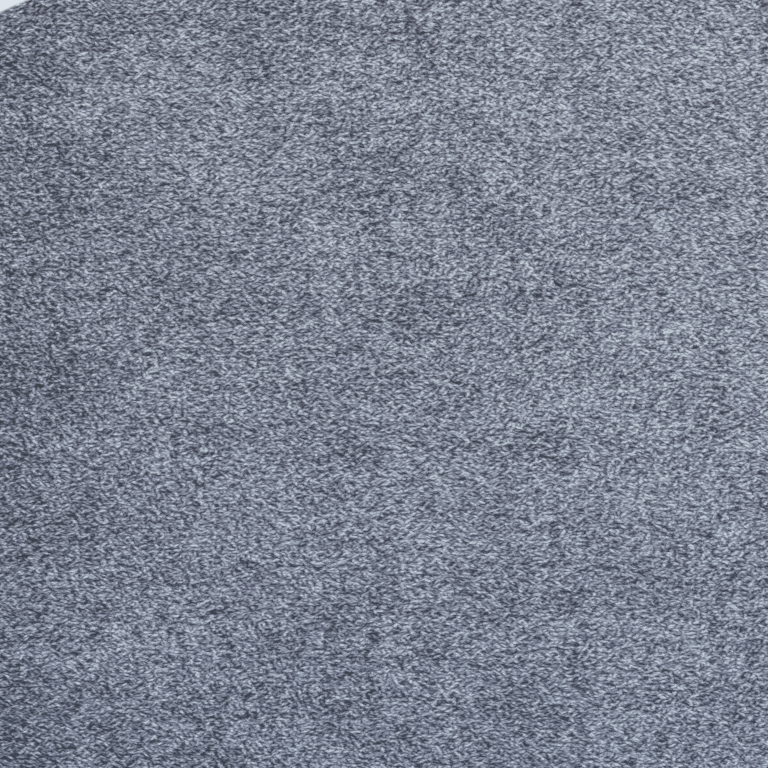
This texture is drawn by a Shadertoy shader. Its source:

```glsl
// Blue-grey heathered upholstery cloth with fine slanted stitches and soft streaks.

const vec3 SHADOW_YARN = vec3(0.285, 0.305, 0.355);
const vec3 LIGHT_YARN = vec3(0.695, 0.735, 0.778);
const vec3 MID_TINT = vec3(0.0, -0.004, 0.014);
const vec3 BACKDROP = vec3(0.86, 0.89, 0.92);
const vec2 STITCH_COUNT = vec2(148.0, 190.0);
const vec2 FIBRE_COUNT = vec2(215.0, 300.0);

vec3 hash3(vec2 cell) {
    vec3 q = fract(cell.xyx * vec3(0.1031, 0.1030, 0.0973));
    q += dot(q, q.yxz + 33.33);
    return fract((q.xxy + q.yzz) * q.zyx);
}

// Cellular noise blended across neighbours: soft patches centred on zero.
float softCells(vec2 p) {
    vec2 base = floor(p);
    float total = 0.0, weightSum = 0.0;
    for (int y = -1; y <= 1; y++)
    for (int x = -1; x <= 1; x++) {
        vec2 cell = base + vec2(x, y);
        vec3 rnd = hash3(cell);
        vec2 offset = p - cell - 0.2 - 0.6 * rnd.xy;
        float weight = exp(-5.0 * dot(offset, offset));
        total += weight * rnd.z;
        weightSum += weight;
    }
    return total / weightSum - 0.5;
}

// Cellular noise with elongated, tilted cells: x = distance to core, y = yarn tone.
vec2 yarnCells(vec2 p, float jitter, float tilt) {
    vec2 base = floor(p);
    vec2 nearest = vec2(9.0, 0.0);
    for (int y = -1; y <= 1; y++)
    for (int x = -1; x <= 1; x++) {
        vec2 cell = base + vec2(x, y);
        vec3 rnd = hash3(cell + 17.0);
        vec2 offset = p - cell - 0.5 - jitter * (rnd.xy - 0.5);
        float angle = tilt + 2.0 * (fract(rnd.z * 7.31) - 0.5);
        float c = cos(angle), s = sin(angle);
        vec2 along = vec2(c * offset.x + s * offset.y, c * offset.y - s * offset.x);
        float d = length(along * vec2(0.65, 1.5));
        if (d < nearest.x) nearest = vec2(d, rnd.z);
    }
    return nearest;
}

// Slight sag of the rows and columns.
vec2 sag(vec2 p) {
    return p + 0.004 * vec2(sin(7.0 * p.y + 2.0 * p.x), sin(6.0 * p.x + 1.0))
             + 0.0012 * vec2(sin(31.0 * p.y), sin(27.0 * p.x + 9.0 * p.y));
}

float yarnLayer(vec2 grid, float tilt, float bodyGain, float toneGain) {
    vec2 yarn = yarnCells(grid, 0.85, tilt);
    float body = 1.0 - smoothstep(0.05, 0.8, yarn.x);
    return bodyGain * (body - 0.5) + toneGain * (yarn.y - 0.5);
}

// Knitted stitches overlaid with thinner loose fibres.
float clothTone(vec2 p) {
    vec2 cloth = sag(p);
    float tilt = 0.4 * sin(5.0 * p.x + 3.0 * p.y + 2.5);
    return yarnLayer(cloth * STITCH_COUNT, tilt, 0.62, 0.42)
         + yarnLayer(cloth * FIBRE_COUNT + 61.0, -tilt, 0.38, 0.42);
}

// Broad light across the cushion, darker towards the left and the bottom.
float broadLight(vec2 p) {
    float light = 0.08 * (p.x - 0.5) + 0.10 * (p.y - 0.5);
    light -= 0.07 * (1.0 - smoothstep(0.0, 0.16, p.x));
    light -= 0.05 * smoothstep(0.93, 1.0, p.y);
    vec2 sheen = (p - vec2(0.85, 0.52)) * vec2(3.5, 2.2);
    return light + 0.05 * exp(-dot(sheen, sheen));
}

float streaks(vec2 p) {
    return 0.10 * softCells(p * vec2(5.0, 11.0))
         + 0.15 * softCells(p * vec2(13.0, 46.0) + 40.0)
         + 0.09 * softCells(p * vec2(55.0, 9.0) + 90.0);
}

vec3 yarnColor(float tone) {
    float t = clamp(tone, -0.12, 1.14);
    return mix(SHADOW_YARN, LIGHT_YARN, t) + MID_TINT * 4.0 * t * (1.0 - t);
}

void mainImage(out vec4 fragColor, in vec2 fragCoord) {
    vec2 uv = fragCoord / iResolution.y;
    float shade = 0.47 + broadLight(uv) + streaks(uv);

    // Four samples per pixel smooth the yarn edges.
    vec3 color = vec3(0.0);
    for (int i = 0; i < 4; i++) {
        vec2 shift = vec2(i % 2, i / 2) * 0.5 - 0.25;
        color += 0.25 * yarnColor(shade + clothTone((fragCoord + shift) / iResolution.y));
    }

    // Cooler below, slightly warmer above.
    color += vec3(0.012, 0.0, -0.006) * (uv.y - 0.5);

    // Rounded corner opening onto a pale backdrop.
    float corner = uv.x / 0.04 + (1.0 - uv.y) / 0.018;
    color = mix(BACKDROP, color, smoothstep(0.75, 1.1, corner));

    fragColor = vec4(color, 1.0);
}
```
